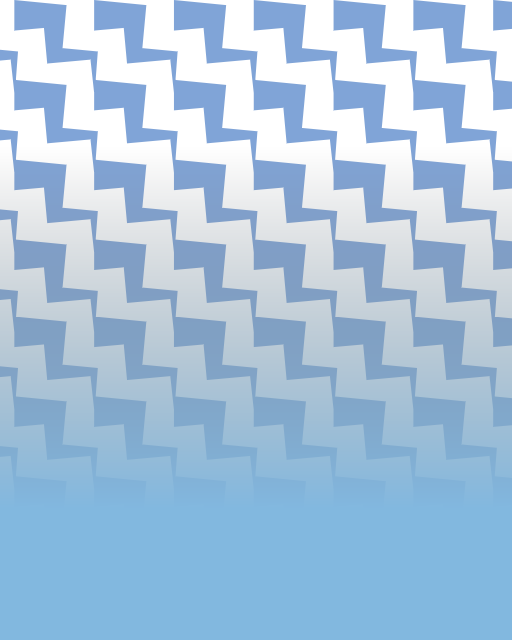
Give the GLSL for this pattern, as a WebGL 1 fragment shader.

```glsl
precision highp float;
// Draws diagonal blue zigzag steps on white, sinking through a grey haze into flat sky blue.

uniform vec2 u_resolution;

const float TILE = 0.1247;        // tile size, in canvas heights
const float LEFT_MARGIN = 0.0224; // x of the first full column
const float SEAM_ROW = 4.0;       // rows from here on sit slightly higher
const float SEAM_SHIFT = 0.034;   // in tiles

const vec3 PAPER = vec3(1.0);
const vec3 STEP_BLUE = vec3(0.502, 0.643, 0.843);
const vec3 HAZE_GREY = vec3(0.5);
const vec3 SKY = vec3(0.51, 0.72, 0.875);

// Folds one polygon edge into x: squared distance, y: inside sign.
vec2 addEdge(vec2 acc, vec2 p, vec2 a, vec2 b) {
  vec2 edge = b - a;
  vec2 w = p - a;
  vec2 gap = w - edge * clamp(dot(w, edge) / dot(edge, edge), 0.0, 1.0);
  bool above = p.y >= a.y;
  bool below = p.y < b.y;
  bool leftSide = edge.x * w.y > edge.y * w.x;
  bool flips = (above && below && leftSide) || (!above && !below && !leftSide);
  return vec2(min(acc.x, dot(gap, gap)), flips ? -acc.y : acc.y);
}

// Signed distance to one step; its tail overlaps the next diagonal tile.
float stepDistance(vec2 p) {
  vec2 headLeft = vec2(0.0, 0.0);
  vec2 headRight = vec2(0.654, 0.064);
  vec2 innerRight = vec2(0.604, 0.603);
  vec2 footRight = vec2(1.046, 0.645);
  vec2 tailRight = vec2(1.020, 0.990);
  vec2 tailTip = vec2(1.040, 1.130);
  vec2 tailLeft = vec2(1.000, 1.165);
  vec2 footInner = vec2(0.954, 0.747);
  vec2 footLeft = vec2(0.412, 0.796);
  vec2 innerLeft = vec2(0.371, 0.350);
  vec2 headBottom = vec2(0.0, 0.383);

  vec2 acc = vec2(100.0, 1.0);
  acc = addEdge(acc, p, headLeft, headRight);
  acc = addEdge(acc, p, headRight, innerRight);
  acc = addEdge(acc, p, innerRight, footRight);
  acc = addEdge(acc, p, footRight, tailRight);
  acc = addEdge(acc, p, tailRight, tailTip);
  acc = addEdge(acc, p, tailTip, tailLeft);
  acc = addEdge(acc, p, tailLeft, footInner);
  acc = addEdge(acc, p, footInner, footLeft);
  acc = addEdge(acc, p, footLeft, innerLeft);
  acc = addEdge(acc, p, innerLeft, headBottom);
  acc = addEdge(acc, p, headBottom, headLeft);
  return acc.y * sqrt(acc.x);
}

// Nearest step among the current tile and its left and upper neighbours.
float patternDistance(vec2 grid) {
  vec2 cell = floor(grid + vec2(0.03, SEAM_SHIFT));
  float nearest = 100.0;
  for (int j = 0; j < 2; j++) {
    for (int i = 0; i < 2; i++) {
      vec2 corner = cell - vec2(float(i), float(j));
      if (corner.y >= 0.0) {
        corner.y -= SEAM_SHIFT * step(SEAM_ROW, corner.y);
        nearest = min(nearest, stepDistance(grid - corner));
      }
    }
  }
  return nearest;
}

// Haze thickens downward while its tint turns from grey to sky.
vec3 applyHaze(vec3 color, float depth) {
  float amount = clamp((depth - 0.228) / 0.566, 0.0, 1.0);
  return mix(color, mix(HAZE_GREY, SKY, amount), amount);
}

void main() {
  // Canvas heights, with y measured down from the top.
  vec2 pos = gl_FragCoord.xy / u_resolution.y;
  pos.y = 1.0 - pos.y;

  vec2 grid = vec2(pos.x - LEFT_MARGIN, pos.y) / TILE;
  float pixel = 1.0 / (u_resolution.y * TILE);
  float ink = clamp(0.5 - patternDistance(grid) / pixel, 0.0, 1.0);

  vec3 color = mix(PAPER, STEP_BLUE, ink);
  gl_FragColor = vec4(applyHaze(color, pos.y), 1.0);
}
```
